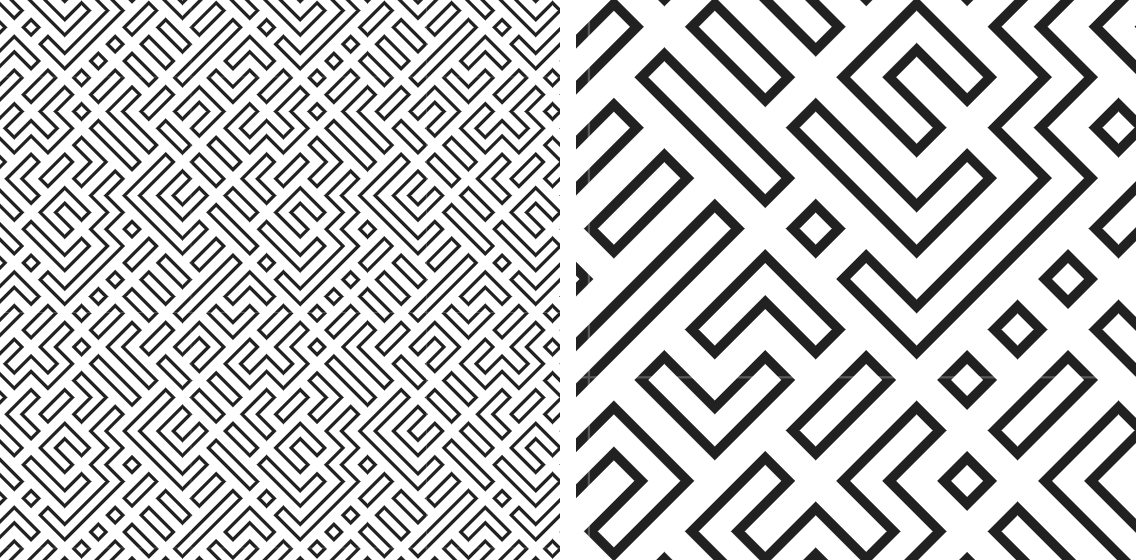
Left, the full canvas; right, a detail of the centre.
A Shadertoy shader for this pattern:

```glsl
const float REPEATS = 2.378;            // tiles across the canvas
const float STEPS = 14.0;               // lattice half-diagonals per tile
const vec2 TILE_CORNER = vec2(0.341, 0.8626);
const vec2 LATTICE_SHIFT = vec2(-0.536, 0.2105);
const float BAR_HALF = 0.228;           // in lattice spacings
const float LINE_HALF = 0.069;
const float SEAM_HALF = 0.0016;         // in tiles
const vec3 PAPER = vec3(1.0);
const vec3 INK = vec3(0.13);

float hash(vec2 p) {
    vec3 q = fract(vec3(p.xyx) * 0.1031);
    q += dot(q, q.yzx + 33.33);
    return fract((q.x + q.y) * q.z);
}

// Random value per lattice node, periodic over one tile
float nodeValue(vec2 node) {
    vec2 wrapped = floor(mod(vec2(node.x + node.y, node.x - node.y) + 0.5, STEPS));
    return hash(wrapped + 17.0);
}

vec2 direction(float k) {
    float side = k < 2.0 ? 1.0 : -1.0;
    return mod(k, 2.0) < 0.5 ? vec2(side, 0.0) : vec2(0.0, side);
}

vec2 heading(float value) {
    return direction(floor(value * 4.0));
}

// A node accepts only the strongest neighbour heading to it, so bars never branch
vec2 acceptedLink(vec2 node) {
    float value = nodeValue(node);
    vec2 link = heading(value);
    vec2 target = node + link;
    float strength = fract(value * 4.0);
    for (int k = 0; k < 4; k++) {
        vec2 offset = direction(float(k));
        float rival = nodeValue(target + offset);
        bool contends = dot(heading(rival), offset) < -0.5;
        if (contends && fract(rival * 4.0) > strength) return vec2(0.0);
    }
    return link;
}

// Box distance with square corners
float boxDistance(vec2 p, vec2 halfSize) {
    vec2 d = abs(p) - halfSize;
    return max(d.x, d.y);
}

// Union of the bars around a point
float mazeDistance(vec2 p) {
    vec2 nearest = floor(p + 0.5);
    float dist = 1e3;
    for (int j = -1; j <= 1; j++) {
        for (int i = -1; i <= 1; i++) {
            vec2 node = nearest + vec2(i, j);
            vec2 halfLink = 0.5 * acceptedLink(node);
            dist = min(dist, boxDistance(p - node - halfLink, abs(halfLink) + BAR_HALF));
        }
    }
    return dist;
}

float coverage(float dist, float pixel) {
    return clamp(0.5 - dist / pixel, 0.0, 1.0);
}

void mainImage(out vec4 fragColor, in vec2 fragCoord) {
    vec2 tile = (fragCoord / iResolution.y - TILE_CORNER) * REPEATS;
    float tilePixel = REPEATS / iResolution.y;

    // Lattice turned by 45 degrees
    vec2 q = tile - LATTICE_SHIFT;
    vec2 lattice = vec2(q.x + q.y, q.x - q.y) * STEPS * 0.5;
    float latticePixel = tilePixel * STEPS * 0.7071;

    // Outlined bars
    float outline = abs(mazeDistance(lattice)) - LINE_HALF;
    float ink = coverage(outline, latticePixel);

    // Faint hairline where tiles join
    vec2 toSeam = abs(tile - floor(tile + 0.5));
    float seam = coverage(min(toSeam.x, toSeam.y) - SEAM_HALF, tilePixel);
    ink *= 1.0 - 0.25 * seam;

    fragColor = vec4(mix(PAPER, INK, ink), 1.0);
}
```
